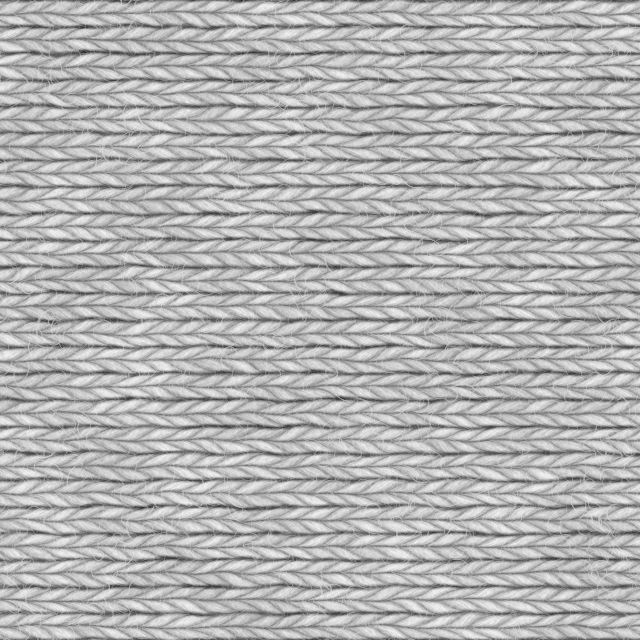
A three.js fragment shader for this texture:

```glsl
// Pale grey knitted wool: 24 rows of 25 sideways V stitches, each row made of two
// mirrored bands of leaning, curved strands. Gradient noise bends the rows and draws
// the fibres; thin random arcs are scattered on top as loose hairs.
varying vec2 vUv;

float hash(vec2 p) {
  vec3 q = fract(vec3(p.xyx) * 0.1031);
  q += dot(q, q.yzx + 33.33);
  return fract((q.x + q.y) * q.z);
}

float cornerSlope(vec2 cell, vec2 offset) {
  float angle = 6.2832 * hash(cell);
  return dot(vec2(cos(angle), sin(angle)), offset);
}

// Gradient noise, roughly -0.7 to 0.7
float noise(vec2 p) {
  vec2 i = floor(p), f = fract(p);
  vec2 w = f * f * f * (f * (f * 6.0 - 15.0) + 10.0);
  vec2 e = vec2(1.0, 0.0);
  float low = mix(cornerSlope(i, f), cornerSlope(i + e.xy, f - e.xy), w.x);
  float high = mix(cornerSlope(i + e.yx, f - e.yx), cornerSlope(i + e.xx, f - e.xx), w.x);
  return mix(low, high, w.y);
}

// Coverage of stray hairs: one random arc for each grid cell
float hairs(vec2 p, float seed) {
  float cover = 0.0;
  vec2 home = floor(p);
  for (int y = -1; y <= 1; y++) {
    for (int x = -1; x <= 1; x++) {
      vec2 cell = home + vec2(float(x), float(y));
      vec2 key = cell + seed;
      float angle = 6.2832 * hash(key + 7.3);
      float radius = mix(0.25, 1.1, hash(key + 19.1));
      vec2 dir = vec2(cos(angle), sin(angle));
      vec2 middle = cell + vec2(hash(key), hash(key + 41.7));
      vec2 q = p - middle + dir * radius;
      float reach = length(q - dir * radius);
      float line = 1.0 - smoothstep(0.015, 0.055, abs(length(q) - radius));
      float ends = 1.0 - smoothstep(0.45, 0.75, reach);
      cover = max(cover, line * ends * mix(0.3, 1.0, hash(key + 63.9)));
    }
  }
  return cover;
}

void main() {
  // Uneven rows
  vec2 bend = vec2(noise(vUv * 10.0 + 3.0), noise(vUv * vec2(17.0, 22.0) + 40.0));
  vec2 knit = vUv * vec2(25.0, 24.0) + bend * vec2(0.4, 0.15);
  float row = floor(knit.y);
  float height = fract(knit.y) - 0.5;
  float side = height < 0.0 ? -1.0 : 1.0;
  float outward = abs(height) * 2.0;
  float band = row * 2.0 + side;

  // Curved strands leaning away from the row's centre line
  float s = outward - 0.5;
  float lean = 0.9 * s + 1.8 * s * s * s;
  float across = knit.x - lean + 0.45 * hash(vec2(row, 5.0)) + 0.12 * hash(vec2(band, 9.0));
  across += 0.12 * noise(vec2(knit.x * 1.3, band * 3.7));
  float stitch = floor(across);
  float f = fract(across) - 0.5;
  float crown = (1.0 - pow(abs(2.0 * f), 2.5)) * (1.0 - pow(abs(2.0 * s), 3.0));

  // Rounded shading, lit from above, with a tone for each stitch
  float tone = 0.59 + 0.27 * crown;
  tone -= 0.12 * f * side * crown;
  tone += 0.10 * (hash(vec2(stitch, band + 60.0)) - 0.5) * crown;

  // Twisted fibres along the strands and fine fuzz
  vec2 fibre = vec2(across * 8.0 + outward * 2.5, outward * 2.2 + band * 5.3);
  tone += 0.09 * noise(fibre) + 0.06 * noise(fibre * vec2(2.3, 1.6) + 80.0);
  tone += 0.05 * noise(vUv * 170.0) + 0.04 * noise(vUv * 310.0);
  tone += 0.05 * noise(vUv * 6.0 + 20.0);

  // Thin seam inside each row and broken dark gaps between rows
  tone -= 0.11 * (1.0 - smoothstep(0.0, 0.16, outward));
  float broken = noise(vec2(knit.x * 1.1, floor(knit.y + 0.5) * 4.7));
  float gap = smoothstep(0.72, 1.0, outward + 0.12 * noise(vUv * 65.0));
  tone -= gap * (0.25 + 0.22 * broken);

  // Loose hairs at three scales and directions
  mat2 turn = mat2(0.8, 0.6, -0.6, 0.8);
  float fluff = max(hairs(vUv * 30.0, 11.0), hairs(turn * vUv * 38.0, 53.0));
  fluff = max(fluff, 0.8 * hairs(turn * turn * vUv * 46.0, 97.0));
  fluff *= 0.45 + 0.5 * noise(vUv * 8.0 + 70.0);
  tone = mix(tone, 0.87, clamp(fluff, 0.0, 0.7));

  gl_FragColor = vec4(vec3(clamp(tone, 0.18, 0.93)), 1.0);
}
```
